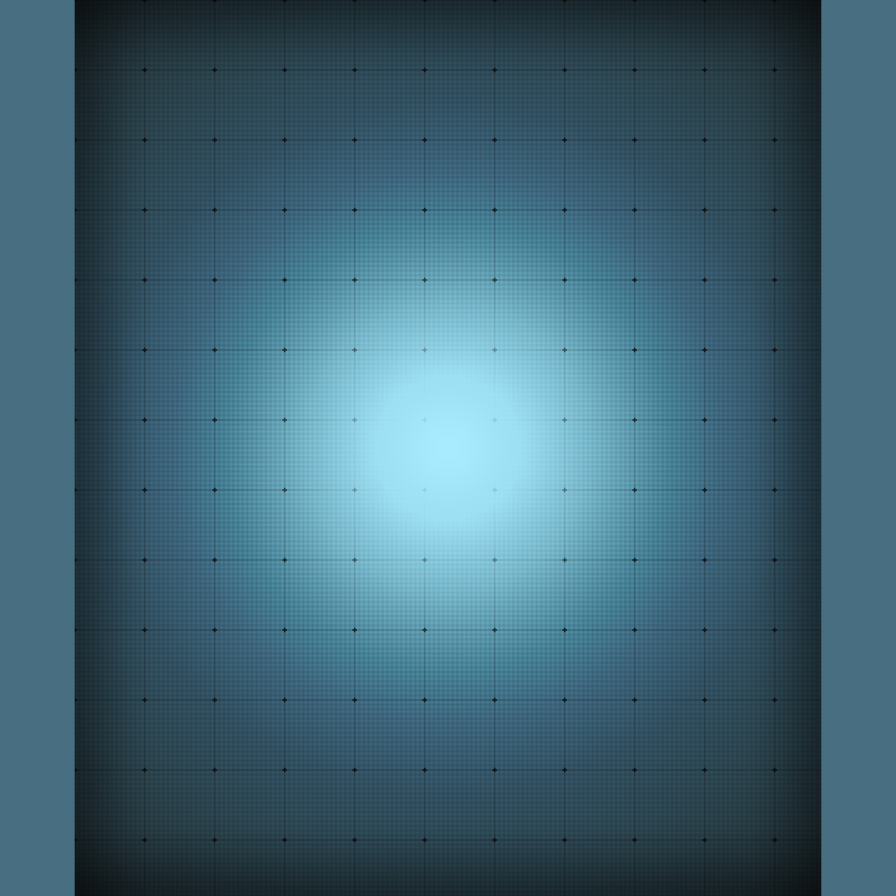
Reproduce this background procedurally as a three.js fragment shader.

```glsl
varying vec2 vUv;

const float CELL = 0.078125;

// Linear blend position between two radii
float ramp(float from, float to, float r) {
  return clamp((r - from) / (to - from), 0.0, 1.0);
}

// Radial glow: pale cyan core, teal ring, blue haze, dark rim
vec3 glowColor(float r) {
  vec3 color = mix(vec3(0.66, 0.92, 1.0), vec3(0.62, 0.88, 0.96), smoothstep(0.0, 0.08, r));
  color = mix(color, vec3(0.49, 0.75, 0.83), ramp(0.08, 0.16, r));
  color = mix(color, vec3(0.30, 0.55, 0.64), ramp(0.16, 0.25, r));
  color = mix(color, vec3(0.26, 0.43, 0.53), ramp(0.25, 0.31, r));
  color = mix(color, vec3(0.21, 0.34, 0.41), ramp(0.31, 0.39, r));
  color = mix(color, vec3(0.18, 0.28, 0.32), ramp(0.39, 0.50, r));
  return mix(color, vec3(0.13, 0.18, 0.20), ramp(0.50, 0.65, r));
}

// Distance on each axis to the nearest line of a repeating grid
vec2 gridDistance(vec2 p, float spacing) {
  return abs(fract(p / spacing + 0.5) - 0.5) * spacing;
}

// Soft-edged stroke
float stroke(float d, float halfWidth) {
  return 1.0 - smoothstep(halfWidth - 0.0007, halfWidth + 0.0007, d);
}

void main() {
  float radius = length(vUv - 0.5);
  vec3 panel = glowColor(radius);

  // The grid starts at the upper left corner of the panel
  vec2 gridPos = vec2(vUv.x - 1.0 / 12.0, 1.0 - vUv.y);
  float gridFade = smoothstep(0.04, 0.26, radius);

  // Fine mesh, fifteen lines to a cell
  vec2 mesh = 0.5 + 0.5 * cos(6.28318 * gridPos * 15.0 / CELL);
  panel *= 1.0 - gridFade * 0.09 * (mesh.x + mesh.y);

  // Faint main lines
  vec2 d = gridDistance(gridPos, CELL);
  float mainLine = max(stroke(d.x, 0.0008), stroke(d.y, 0.0008));
  panel *= 1.0 - 0.13 * gridFade * mainLine;

  // Small crosses where the main lines meet
  float crossMark = max(stroke(d.x, 0.0009) * stroke(d.y, 0.0026),
                        stroke(d.y, 0.0009) * stroke(d.x, 0.0026));
  panel *= 1.0 - mix(0.08, 0.72, gridFade) * crossMark;

  // Inner shadow along the panel edges
  vec2 inset = vec2(5.0 / 12.0, 0.5) - abs(vUv - 0.5);
  vec2 shade = mix(vec2(0.55), vec2(1.0), smoothstep(-0.03, 0.09, inset));
  panel *= shade.x * shade.y;

  // Plain side bands
  float inPanel = smoothstep(-0.0007, 0.0007, inset.x);
  gl_FragColor = vec4(mix(vec3(0.28, 0.435, 0.505), panel, inPanel), 1.0);
}
```
